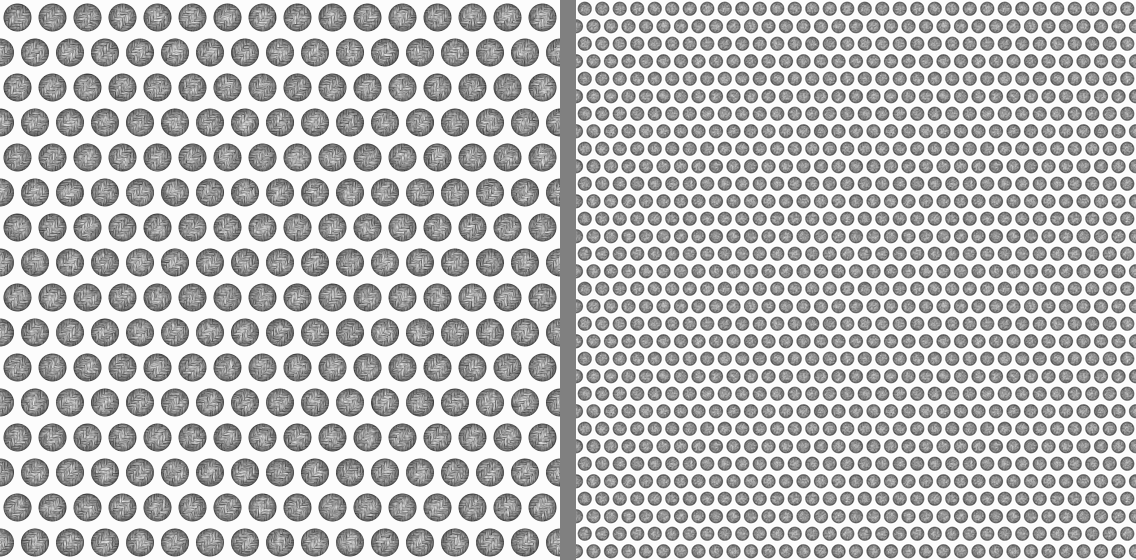
Left: one tile. Right: repeated 2 by 2.
Give the GLSL for this pattern, as a WebGL 2 fragment shader.

```glsl
#version 300 es
precision highp float;
// Staggered grey discs shaded towards the rim, each filled with a grainy herringbone weave.
uniform vec2 u_resolution;
out vec4 outColor;

float hash(vec2 p) {
  vec3 q = fract(vec3(p.xyx) * 0.1031);
  q += dot(q, q.yzx + 33.33);
  return fract((q.x + q.y) * q.z);
}

float cornerSlope(vec2 corner, vec2 offset) {
  float angle = 6.2832 * hash(corner);
  return dot(vec2(cos(angle), sin(angle)), offset);
}

float gradientNoise(vec2 p) {
  vec2 i = floor(p), f = fract(p);
  vec2 w = f * f * f * (f * (f * 6.0 - 15.0) + 10.0);
  vec2 e = vec2(1.0, 0.0);
  return mix(mix(cornerSlope(i, f), cornerSlope(i + e, f - e), w.x),
             mix(cornerSlope(i + e.yx, f - e.yx), cornerSlope(i + 1.0, f - 1.0), w.x), w.y);
}

// Tone offset of a herringbone made of 1 by 3 strips.
float herringbone(vec2 p, float seed) {
  vec2 square = floor(p), f = fract(p);
  float phase = mod(square.x - square.y, 6.0);
  bool flat_strip = phase < 3.0;
  float stepIn = flat_strip ? phase : 5.0 - phase;
  float along = stepIn + (flat_strip ? f.x : f.y);
  float across = flat_strip ? f.y : f.x;
  vec2 strip = square - (flat_strip ? vec2(stepIn, 0.0) : vec2(0.0, stepIn));

  // Strip tone, lengthwise grain and dark gaps
  float stripHash = hash(strip + 40.0 + seed * 91.0);
  float grain = gradientNoise(vec2(along * 0.8, across * 2.6) + stripHash * 83.0 + seed * 37.0);
  float edge = min(min(across, 1.0 - across), min(along, 3.0 - along));
  float gap = 1.0 - smoothstep(0.02, 0.3, edge);
  return 0.04 + 0.16 * (stripHash - 0.5) + 0.28 * grain - 0.13 * gap;
}

void main() {
  // 16 rows of 16 discs, every other row moved by half a step
  vec2 p = gl_FragCoord.xy / u_resolution * 16.0;
  float row = floor(p.y);
  p.x += 0.5 * (1.0 - mod(row, 2.0));
  vec2 cell = vec2(mod(floor(p.x), 16.0), row);
  vec2 local = fract(p) - 0.5;
  float seed = hash(cell + 7.0);
  float radius = length(local) / 0.4;

  // Each disc shows its own part of the weave
  vec2 shift = floor(vec2(seed, hash(cell + 53.0)) * 6.0) + 0.5 * seed;
  float weave = herringbone(local * 12.5 + shift, seed);

  // Radial shading with a thin dark rim
  float tone = mix(0.66, 0.36, pow(radius, 2.2));
  tone -= 0.06 * smoothstep(0.88, 0.97, radius);
  tone += weave * mix(1.0, 0.4, smoothstep(0.55, 1.0, radius));

  float blur = 16.0 / min(u_resolution.x, u_resolution.y) / 0.4;
  float disc = 1.0 - smoothstep(-0.6 * blur, 0.6 * blur, radius - 1.0);
  outColor = vec4(vec3(mix(0.99, clamp(tone, 0.2, 0.92), disc)), 1.0);
}
```
